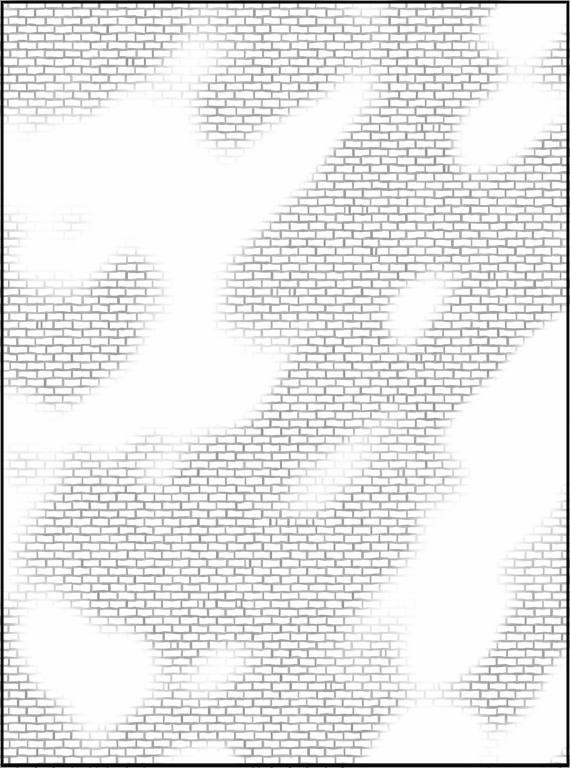
A Shadertoy shader for this pattern:

```glsl
// Worn brick wall: thin grey mortar joints in running bond on white paper,
// showing only inside soft diagonal patches, framed by a thin black border.
// Joints are distances to jittered grid lines; the patches are value noise.

const vec2  GRID        = vec2(31.5, 93.5);  // bricks across, courses down
const float ROW_PHASE   = 0.56;
const float BED_HALF    = 0.00148;           // half widths, in canvas heights
const float HEAD_HALF   = 0.00135;
const float BED_WOBBLE  = 0.09;              // in courses
const float HEAD_JITTER = 0.13;              // in bricks
const float HEAD_TILT   = 0.03;
const float EXTRA_HEADS = 0.02;              // share of bricks that are cut
const float PATCH_ANGLE = 0.75;
const vec2  PATCH_FREQ  = vec2(8.0, 11.5);   // along and across the lean
const vec2  PATCH_FADE  = vec2(0.33, 0.56);
const vec2  PATCH_SEED  = vec2(5.6, 63.2);
const float FRAME_START = 0.0008;            // in canvas heights
const float FRAME_SIDE  = 0.0046;
const float FRAME_FOOT  = 0.0060;
const vec3  PAPER       = vec3(0.995);
const vec3  MORTAR      = vec3(0.61);
const vec3  FRAME_INK   = vec3(0.03);

float hash(vec2 p) {
    return fract(sin(dot(p, vec2(127.1, 311.7))) * 43758.5453);
}

float noise(vec2 p) {
    vec2 i = floor(p), f = fract(p);
    f = f * f * (3.0 - 2.0 * f);
    return mix(mix(hash(i), hash(i + vec2(1, 0)), f.x),
               mix(hash(i + vec2(0, 1)), hash(i + vec2(1, 1)), f.x), f.y);
}

// Antialiased coverage of a line, from the distance to its axis
float stroke(float dist, float halfWidth, float px) {
    return smoothstep(-0.8, 0.8, (halfWidth - dist) / px);
}

// Horizontal joints: uneven in height, thickness and tone
float bedJoint(vec2 g, float rowSize, float px) {
    float line = floor(g.y + 0.5);
    float wobble = (noise(vec2(g.x * 2.5, line * 7.0)) - 0.5) * BED_WOBBLE
                 + (hash(vec2(floor(g.x * 2.0), line)) - 0.5) * BED_WOBBLE;
    float halfWidth = BED_HALF * mix(0.75, 1.25, noise(vec2(g.x * 4.0, line * 3.0 + 50.0)));
    float tone = mix(0.70, 1.0, noise(vec2(g.x * 1.5, line * 5.0 + 90.0)));
    return tone * stroke(abs(g.y - line - wobble) * rowSize, halfWidth, px);
}

// Vertical joints: half a brick of shift on odd courses, with a few cut bricks
float headJoint(vec2 g, float brickSize, float px) {
    float row = floor(g.y);
    float x = g.x + 0.5 * mod(row, 2.0);
    float cover = 0.0;
    for (int k = 0; k < 2; k++) {
        float shift = 0.3 * float(k);
        float col = floor(x - shift + 0.5);
        vec2 id = vec2(col, row + 200.0 * float(k));
        float lean = (fract(g.y) - 0.5) * (hash(id + 31.0) - 0.5) * HEAD_TILT;
        float axis = col + shift + (hash(id) - 0.5) * HEAD_JITTER + lean;
        float halfWidth = HEAD_HALF * mix(0.7, 1.3, hash(id + 57.0));
        float tone = mix(0.75, 1.1, hash(id + 83.0));
        float present = k == 0 ? 1.0 : step(hash(id + 11.0), EXTRA_HEADS);
        cover = max(cover, present * tone * stroke(abs(x - axis) * brickSize, halfWidth, px));
    }
    return cover;
}

// Soft blobs leaning up to the right
float patchMask(vec2 p) {
    float c = cos(PATCH_ANGLE), s = sin(PATCH_ANGLE);
    vec2 q = vec2(c * p.x + s * p.y, c * p.y - s * p.x) * PATCH_FREQ + PATCH_SEED;
    float n = 0.82 * noise(q) + 0.18 * noise(q * 1.9 + 19.0);
    return smoothstep(PATCH_FADE.x, PATCH_FADE.y, n);
}

void mainImage(out vec4 fragColor, in vec2 fragCoord) {
    float px = 1.0 / iResolution.y;
    vec2 size = iResolution.xy * px;
    vec2 p = fragCoord * px;
    vec2 cell = size / GRID;
    vec2 g = p / cell + vec2(0.0, ROW_PHASE);

    // Mortar, faded by the patches
    float joints = max(bedJoint(g, cell.y, px), headJoint(g, cell.x, px));
    vec3 color = mix(PAPER, MORTAR, joints * patchMask(p));

    // Frame along the canvas edge, heavier at the foot
    float sides = min(min(p.x, size.x - p.x), size.y - p.y);
    float inner = min(sides - FRAME_SIDE, p.y - FRAME_FOOT);
    float outer = min(sides, p.y) - FRAME_START;
    float frame = clamp(0.5 - inner / px, 0.0, 1.0) * clamp(0.5 + outer / px, 0.0, 1.0);
    color = mix(color, FRAME_INK, frame);

    fragColor = vec4(color, 1.0);
}
```
